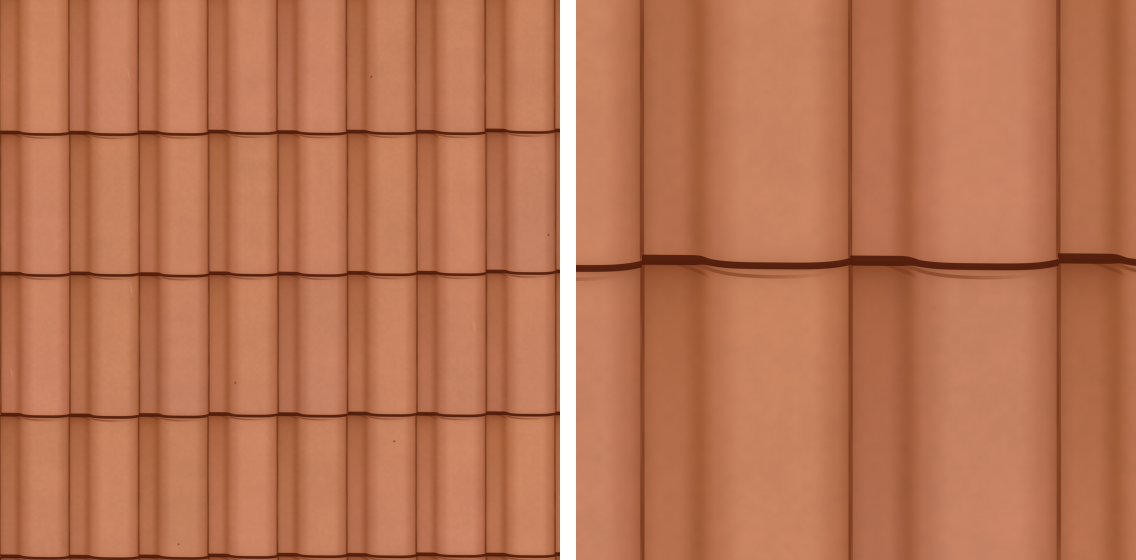
Left: the whole. Right: its middle third, enlarged.
Give the GLSL for this texture, as a Shadertoy shader.

```glsl
#define COLS 8.07
#define ROWS 3.965
#define ROW_SHIFT 0.06
#define TILT 0.016
#define SEAM_WIDTH 0.0022
#define EDGE_WIDTH 0.0011
#define TINT_VARIATION 0.035
#define GRAIN 0.022

const vec3 LIGHT = vec3(0.785, 0.515, 0.382);
const vec3 CLAY  = vec3(0.715, 0.440, 0.310);
const vec3 SHADE = vec3(0.640, 0.365, 0.225);
const vec3 RIM   = vec3(0.460, 0.210, 0.100);
const vec3 GAP   = vec3(0.310, 0.105, 0.040);

float hash(vec2 p) {
    return fract(sin(dot(p, vec2(127.1, 311.7))) * 43758.5453);
}

float noise(vec2 p) {
    vec2 i = floor(p), f = fract(p);
    f = f * f * (3.0 - 2.0 * f);
    return mix(mix(hash(i), hash(i + vec2(1, 0)), f.x),
               mix(hash(i + vec2(0, 1)), hash(i + vec2(1, 1)), f.x), f.y);
}

float fbm(vec2 p) {
    float sum = 0.0, amp = 0.5;
    for (int i = 0; i < 4; i++) {
        sum += amp * noise(p);
        p = p * 2.03 + 17.0;
        amp *= 0.5;
    }
    return sum;
}

// Soft-edged line of the given half width around distance zero
float stroke(float d, float halfWidth, float px) {
    return 1.0 - smoothstep(halfWidth - px * 0.5, halfWidth + px, abs(d));
}

// Pan on the left, raised barrel on the right
vec3 profileColor(float x, float f) {
    vec3 pan = mix(CLAY, SHADE, 0.4 * (1.0 - smoothstep(0.0, 0.09, x)));
    pan = mix(pan, SHADE, 0.45 * (1.0 - smoothstep(0.0, 0.75, f)));
    pan = mix(pan, SHADE * 0.98, smoothstep(0.17, 0.28, x));
    vec3 barrel = mix(SHADE, CLAY, smoothstep(0.27, 0.36, x));
    barrel = mix(barrel, LIGHT, smoothstep(0.33, 0.50, x));
    barrel = mix(barrel, CLAY, smoothstep(0.80, 0.95, x));
    barrel = mix(barrel, SHADE, 0.7 * smoothstep(0.93, 1.0, x));
    return mix(pan, barrel, smoothstep(0.25, 0.31, x));
}

// Sparse pits and pale scratches
vec3 addSpecks(vec3 col, vec2 uv, float px) {
    vec2 g = uv * 11.0, id = floor(g);
    float kind = hash(id + 3.7);
    vec2 center = 0.2 + 0.6 * vec2(hash(id + 8.1), hash(id + 21.3));
    vec2 d = (fract(g) - center) / 11.0;
    float pit = stroke(length(d), 0.0013, px) * step(0.95, kind);
    d.x += 0.2 * d.y;
    float scratch = stroke(length(d * vec2(1.0, 0.15)), 0.0009, px) * step(kind, 0.07);
    col = mix(col, RIM, 0.65 * pit);
    return mix(col, vec3(0.86, 0.61, 0.43), 0.4 * scratch);
}

void mainImage(out vec4 fragColor, in vec2 fragCoord) {
    vec2 uv = fragCoord / iResolution.xy;
    float px = 1.0 / min(iResolution.x, iResolution.y);

    // Tile coordinates: v grows downwards, seams lie at whole numbers
    float u = uv.x * COLS;
    float v = (1.0 - uv.y) * ROWS + ROW_SHIFT + TILT * uv.x;
    u += 0.02 * (hash(vec2(floor(v), 5.0)) - 0.5);
    float x = fract(u), column = floor(u);
    float onBarrel = smoothstep(0.24, 0.34, x);
    float across = (x - 0.64) / 0.36;
    float sag = 0.012 * onBarrel * (1.0 - pow(min(abs(across), 1.0), 4.0));
    float jitter = 0.01 * (hash(vec2(column, round(v))) - 0.5);
    v -= sag + jitter + 0.006 * x;
    float row = floor(v), f = fract(v);
    float below = (v - round(v)) / ROWS;
    vec2 tile = vec2(column, row);

    vec3 col = profileColor(x, f);

    // Firing bands, tile tint and surface grain
    float band = noise(vec2(column * 7.3 + row * 3.1, f * 13.0)) - 0.5;
    float cloud = fbm(uv * vec2(24.0, 14.0)) - 0.47;
    float grain = fbm(uv * 170.0) - 0.47;
    col *= 1.0 + 0.018 * band * onBarrel + 0.05 * cloud + GRAIN * 2.0 * grain;
    col *= 1.0 + TINT_VARIATION * (hash(tile + 2.0) - 0.5);
    col.b += 0.02 * (hash(tile + 9.0) - 0.5) + 0.012 * (f - 0.5);
    col = addSpecks(col, uv, px);

    // Side edge where a barrel overlaps the next pan
    float side = (x - round(x)) / COLS;
    float nearSeam = exp(-abs(below) / 0.02);
    float wear = 0.5 + 0.35 * noise(vec2(column * 5.0, uv.y * 45.0)) + 0.3 * nearSeam;
    col = mix(col, SHADE * 0.85, 0.45 * exp(-abs(side) / 0.0025));
    col = mix(col, RIM, min(wear, 1.0) * stroke(side, EDGE_WIDTH, px));

    // Cast shadow under the seam, rounded rim above it
    float under = step(0.0, below);
    float reach = mix(0.012, 0.005, onBarrel);
    col = mix(col, RIM, under * mix(0.75, 0.5, onBarrel) * exp(-below / reach));
    col = mix(col, SHADE, (1.0 - under) * 0.55 * exp(below / 0.004));

    // Lip crease on the barrel and slanted crease in the pan
    float lipFade = onBarrel * (1.0 - smoothstep(0.45, 0.95, x));
    float lip = below - 0.0065 + 0.003 * across * across;
    col = mix(col, RIM, 0.55 * lipFade * stroke(lip, 0.0009, px));
    float crease = below - 0.045 * (x - 0.12);
    float creaseFade = smoothstep(0.11, 0.16, x) * (1.0 - smoothstep(0.27, 0.33, x));
    col = mix(col, RIM, 0.5 * creaseFade * stroke(crease, 0.001, px));

    // Dark gap along the seam
    float gapWidth = SEAM_WIDTH * mix(1.3, 0.85, onBarrel);
    col = mix(col, GAP, 0.92 * stroke(below, gapWidth, px));

    fragColor = vec4(clamp(col, 0.0, 1.0), 1.0);
}
```
